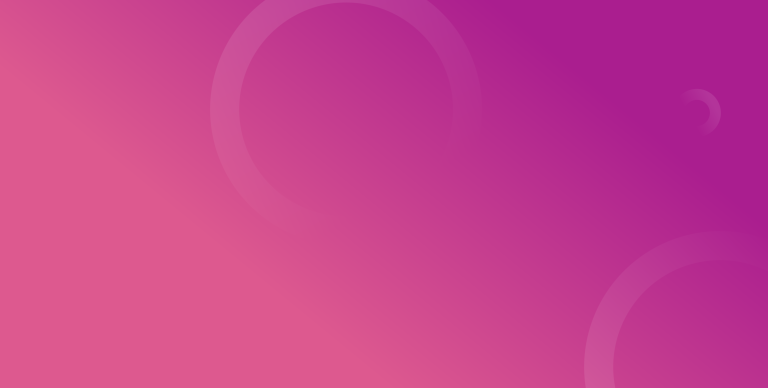
Write a Shadertoy shader that draws this background.

```glsl
// Soft diagonal gradient from pink to magenta with three translucent rings.
// The gradient is a clamped projection on one axis; each ring is a circle
// distance band whose white tint fades across it in its own direction.

// Lengths are in canvas heights, origin at the lower left.
const vec3 PINK = vec3(0.867, 0.350, 0.560);
const vec3 MAGENTA = vec3(0.667, 0.116, 0.560);
const vec2 GRADIENT_AXIS = vec2(0.634, 0.773);
const float GRADIENT_START = 0.634;
const float GRADIENT_END = 1.577;

const vec3 RING_TINT = vec3(1.0);
const float RING_OPACITY = 0.10;
const float LARGE_RADIUS = 0.313;
const float LARGE_WIDTH = 0.075;
const float SMALL_RADIUS = 0.0477;
const float SMALL_WIDTH = 0.0284;
const vec2 TOP_CENTRE = vec2(0.892, 0.718);
const vec2 SMALL_CENTRE = vec2(1.796, 0.709);
const vec2 CORNER_CENTRE = vec2(1.856, 0.054);

// Coverage of a ring, brightest toward brightDir and
// vanishing at fadeEnd radii on the opposite side.
float fadedRing(vec2 p, vec2 centre, float radius, float width,
                vec2 brightDir, float fadeEnd) {
    vec2 offset = p - centre;
    float edge = abs(length(offset) - radius) - 0.5 * width;
    float pixel = 1.0 / iResolution.y;
    float band = 1.0 - smoothstep(-0.7 * pixel, 0.7 * pixel, edge);
    float along = dot(offset, brightDir) / radius;
    return band * clamp((along + fadeEnd) / (1.0 + fadeEnd), 0.0, 1.0);
}

void mainImage(out vec4 fragColor, in vec2 fragCoord) {
    vec2 p = fragCoord / iResolution.y;

    // Background gradient with flat ends
    float t = (dot(p, GRADIENT_AXIS) - GRADIENT_START)
            / (GRADIENT_END - GRADIENT_START);
    vec3 colour = mix(PINK, MAGENTA, clamp(t, 0.0, 1.0));

    // Translucent rings
    float rings = fadedRing(p, TOP_CENTRE, LARGE_RADIUS, LARGE_WIDTH,
                            vec2(-0.5, 0.866), 0.80);
    rings += fadedRing(p, SMALL_CENTRE, SMALL_RADIUS, SMALL_WIDTH,
                       vec2(0.87, 0.5), 0.45);
    rings += fadedRing(p, CORNER_CENTRE, LARGE_RADIUS, LARGE_WIDTH,
                       vec2(-0.8, -0.6), 1.0);
    colour = mix(colour, RING_TINT, RING_OPACITY * rings);

    fragColor = vec4(colour, 1.0);
}
```
